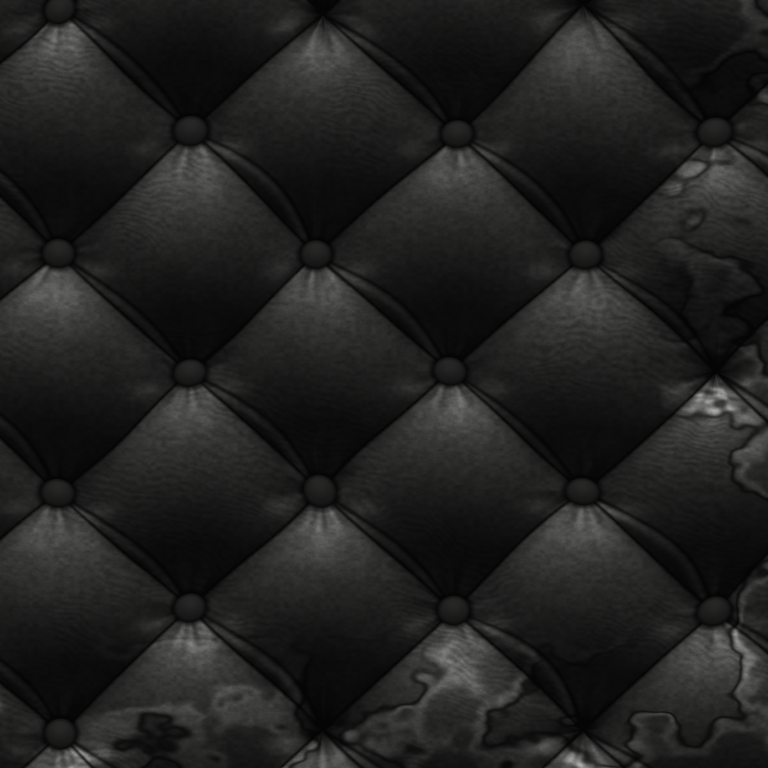
A Shadertoy shader for this texture:

```glsl
const vec2 LATTICE_ORIGIN = vec2(0.417, 0.360);
const vec2 LATTICE_STEP = vec2(0.1715, 0.1567);
const float SEAM_SCALE = 0.232;   // diamond coordinate to canvas distance
const float PI = 3.14159;
const vec3 LEATHER_TINT = vec3(1.0, 1.0, 0.985);

float hash(vec2 p) {
    p = fract(p * vec2(0.1931, 0.3717));
    p += dot(p, p.yx + 19.19);
    return fract((p.x + p.y) * p.x * 7.13);
}

float noise(vec2 p) {
    vec2 cell = floor(p), f = fract(p);
    f = f * f * (3.0 - 2.0 * f);
    float low = mix(hash(cell), hash(cell + vec2(1, 0)), f.x);
    float high = mix(hash(cell + vec2(0, 1)), hash(cell + vec2(1, 1)), f.x);
    return mix(low, high, f.y);
}

float fbm(vec2 p) {
    float sum = 0.0, weight = 0.5;
    for (int i = 0; i < 4; i++) {
        sum += weight * noise(p);
        p = mat2(1.6, 1.2, -1.2, 1.6) * p + 7.3;
        weight *= 0.5;
    }
    return sum;
}

float bell(float x, float width) {
    return exp(-x * x / (width * width));
}

// Fine grain with patches of short curved creases
float grain(vec2 uv) {
    float speckle = fbm(uv * vec2(150.0, 210.0)) - 0.47;
    float bend = fbm(uv * 13.0 + 4.0);
    float lines = sin(uv.y * 620.0 + uv.x * 160.0 + bend * 45.0);
    float patches = smoothstep(0.5, 0.75, noise(uv * 11.0 + 31.0));
    return 0.45 * speckle + 0.07 * lines * patches;
}

// Padded diamond lit from above
float cushion(vec2 f) {
    float tilt = cos(PI * f.y) - cos(PI * f.x);
    return max(0.045, 0.115 + 0.068 * tilt + 0.011 * tilt * tilt);
}

// Stitched valley on all four sides
float seamShade(vec2 f) {
    vec2 side = min(f, 1.0 - f) * SEAM_SCALE;
    float d = min(side.x, side.y);
    return (1.0 - 0.65 * bell(d, 0.0024)) * (1.0 - 0.22 * bell(d, 0.014));
}

// Lens-shaped tuck along the lower left side of a diamond
float pleatShade(vec2 f, float size) {
    float arch = sin(PI * f.y);
    float d = (f.x - size * arch * (0.7 + 0.5 * f.y)) * SEAM_SCALE;
    float ends = smoothstep(0.0, 0.25, arch);
    float ridge = 0.9 * bell(d + 0.008, 0.006);
    float groove = 0.6 * bell(d, 0.0028);
    return 1.0 + ends * (ridge - groove);
}

// Loose folds on worn leather
float wornFolds(vec2 uv) {
    float field = fbm(uv * vec2(7.0, 11.0) + 2.7);
    float crease = bell(field - 0.46, 0.018);
    float sheen = bell(field - 0.51, 0.035);
    return 0.75 * sheen - 0.6 * crease;
}

// Gathers radiating from a button
float gatherShade(vec2 d, float seed) {
    float angle = atan(d.x, -d.y);
    float ripple = noise(vec2(angle * 5.0 + seed * 40.0, length(d) * 25.0)) - 0.5;
    return 1.0 + 0.9 * ripple * bell(length(d), 0.06);
}

// Highlights below and beside a button
float buttonSheen(vec2 d) {
    float below = bell(length((d + vec2(0.0, 0.048)) * vec2(0.8, 1.0)), 0.034);
    vec2 sideways = vec2(abs(d.x) - 0.052, d.y + 0.022);
    return 0.085 * below + 0.07 * bell(length(sideways * vec2(0.8, 1.6)), 0.018);
}

// Some tufts along the borders have lost their button
bool isMissing(vec2 tuft) {
    bool border = abs(tuft.y - 1.0) > 2.5 && abs(tuft.x - 1.0) < 1.5;
    return border || distance(tuft, vec2(3.0, 1.0)) < 0.5;
}

float addButton(float shade, vec2 d, float pixel) {
    float r = length(d * vec2(1.0, 1.12));
    shade *= 1.0 - 0.75 * (1.0 - smoothstep(0.019, 0.031, r));
    float face = 0.105 + 1.5 * d.y + 0.035 * bell(length(d - vec2(0.0, 0.005)), 0.012);
    face *= 1.0 - 0.5 * smoothstep(0.015, 0.0225, r);
    return mix(shade, face, 1.0 - smoothstep(0.0215 - pixel, 0.0215 + pixel, r));
}

void mainImage(out vec4 fragColor, in vec2 fragCoord) {
    vec2 uv = fragCoord / iResolution.xy;
    vec2 warp = vec2(noise(uv * 7.0), noise(uv * 7.0 + 53.0)) - 0.5;
    vec2 p = uv + 0.016 * warp;

    // Diagonal lattice: tufts sit on integers, seams join them
    vec2 s = (p - LATTICE_ORIGIN) / LATTICE_STEP;
    vec2 q = 0.5 * vec2(s.x + s.y, s.x - s.y);
    vec2 cell = floor(q), f = fract(q), node = floor(q + 0.5);
    vec2 tuft = vec2(node.x + node.y, node.x - node.y);
    vec2 d = p - LATTICE_ORIGIN - tuft * LATTICE_STEP;

    float shade = cushion(f) + buttonSheen(d);
    shade *= 0.85 + 0.32 * fbm(uv * 9.0 + hash(cell + 40.0) * 20.0);
    shade *= pleatShade(f, 0.06 + 0.09 * hash(cell + 17.0));
    shade *= gatherShade(d, hash(tuft + 60.0));
    float wear = max(1.0 - smoothstep(0.09, 0.2, uv.y), smoothstep(0.82, 0.94, uv.x));
    shade *= 1.0 + wear * wornFolds(uv);
    shade *= seamShade(f) * (1.0 + grain(uv));

    if (isMissing(tuft)) shade *= 1.0 - 0.65 * bell(length(d), 0.022);
    else shade = addButton(shade, d, 1.0 / iResolution.y);
    fragColor = vec4(max(shade, 0.02) * LEATHER_TINT, 1.0);
}
```
